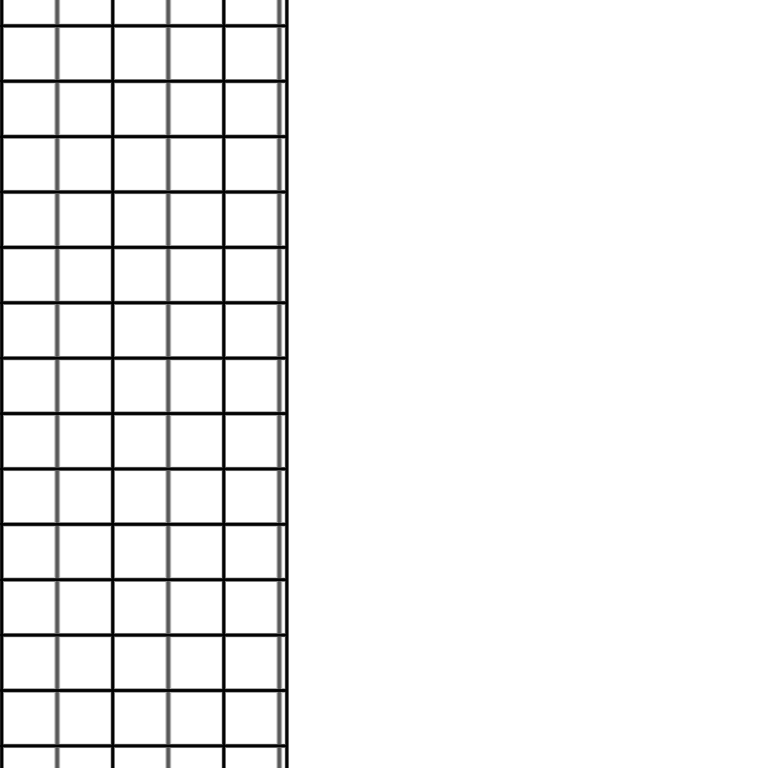
Give the GLSL for this pattern, as a WebGL 1 fragment shader.

```glsl
precision highp float;

uniform vec2 u_resolution;

const vec3 PAPER = vec3(1.0);
const vec3 INK = vec3(0.01);

const vec2 PITCH = vec2(0.0723, 0.07212);    // cell size
const vec2 GRID_START = vec2(0.0022, 0.0288); // first column and row line
const float RIGHT_EDGE = 0.3735;             // centre of the closing line
const float HALF_WIDTH = 0.0023;
const float SOFTNESS = 0.0013;
const float PALE_HALF_WIDTH = 0.0029;
const float PALE_SOFTNESS = 0.0021;
const float PALE_STRENGTH = 0.66;

// Soft coverage of a line at signed distance d from its centre
float stroke(float d, float halfWidth, float softness) {
  float blur = max(softness, 0.6 / u_resolution.y);
  return 1.0 - smoothstep(halfWidth - blur, halfWidth + blur, abs(d));
}

void main() {
  vec2 uv = gl_FragCoord.xy / u_resolution;

  // Nearest grid line on each axis
  vec2 cell = (uv - GRID_START) / PITCH;
  vec2 index = floor(cell + 0.5);
  vec2 offset = (cell - index) * PITCH;

  // Columns alternate between solid and pale
  float solidLine = stroke(offset.x, HALF_WIDTH, SOFTNESS);
  float paleLine = PALE_STRENGTH * stroke(offset.x, PALE_HALF_WIDTH, PALE_SOFTNESS);
  float columns = mix(solidLine, paleLine, mod(index.x, 2.0));
  float rows = stroke(offset.y, HALF_WIDTH, SOFTNESS);

  // Clip the grid at the closing line
  float inside = 1.0 - smoothstep(-SOFTNESS, SOFTNESS, uv.x - RIGHT_EDGE);
  float closing = stroke(uv.x - RIGHT_EDGE, HALF_WIDTH, SOFTNESS);
  float ink = max(max(columns, rows) * inside, closing);

  gl_FragColor = vec4(mix(PAPER, INK, ink), 1.0);
}
```
